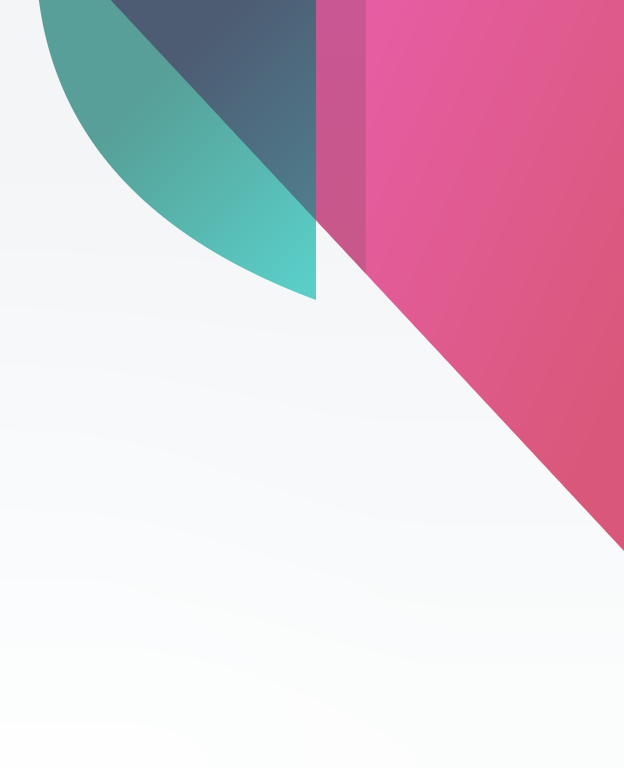
Give the GLSL for this background, as a WebGL 2 fragment shader.

```glsl
#version 300 es
precision highp float;
// Pale backdrop with a pink diagonal wedge crossing a teal leaf at the top.

#define LEAF_START vec2(0.0623, 0.0)      // leaf outline, as a quadratic curve
#define LEAF_BEND  vec2(0.1054, 0.2695)
#define LEAF_TIP   vec2(0.5064, 0.3906)
#define STRIP_END  0.5863                 // right side of the shaded strip
#define WEDGE_TOP  0.1773                 // wedge edge on the top side
#define WEDGE_SIDE 0.7174                 // wedge edge on the right side

uniform vec2 u_resolution;
out vec4 fragColor;

// Antialiased coverage of the region where d > 0
float cover(float d) {
    return clamp(0.5 + d / length(vec2(dFdx(d), dFdy(d))), 0.0, 1.0);
}

// Horizontal position of the leaf outline at depth y below the top
float leafEdge(float y) {
    vec2 linear = 2.0 * (LEAF_BEND - LEAF_START);
    vec2 square = LEAF_START - 2.0 * LEAF_BEND + LEAF_TIP;
    float root = sqrt(max(linear.y * linear.y + 4.0 * square.y * y, 0.0));
    float s = (root - linear.y) / (2.0 * square.y);
    return LEAF_START.x + s * (linear.x + s * square.x);
}

vec3 backdrop(vec2 p) {
    vec3 color = mix(vec3(0.954, 0.959, 0.967), vec3(0.972, 0.977, 0.984),
                     smoothstep(0.05, 0.7, p.y));
    color = mix(color, vec3(0.986, 0.990, 0.988), smoothstep(0.6, 1.0, p.y));
    float glow = 1.0 - smoothstep(0.2, 0.75, length(p - vec2(0.0, 0.95)));
    return color + 0.005 * glow;
}

void main() {
    // Canvas coordinates, with y measured down from the top
    vec2 p = gl_FragCoord.xy / u_resolution;
    p.y = 1.0 - p.y;

    // Gradients of the leaf and the wedge
    float leafRamp = clamp(dot(p, vec2(1.84, 2.26)) - 0.706, 0.0, 1.0);
    float pinkRamp = clamp(dot(p, vec2(1.456, 0.804)) - 0.86, 0.0, 1.0);
    vec3 teal  = mix(vec3(0.340, 0.625, 0.595), vec3(0.350, 0.805, 0.775), leafRamp);
    vec3 slate = mix(vec3(0.302, 0.360, 0.450), vec3(0.310, 0.515, 0.565), leafRamp);
    vec3 pink  = mix(vec3(0.905, 0.365, 0.645), vec3(0.850, 0.345, 0.475), pinkRamp);
    vec3 plum  = mix(vec3(0.785, 0.340, 0.580), vec3(0.785, 0.345, 0.535), p.y / 0.35);

    // Leaf, cut straight on its right side
    float pastFold = cover(p.x - LEAF_TIP.x);
    float leaf = cover(p.x - leafEdge(p.y)) * (1.0 - pastFold);
    vec3 color = mix(backdrop(p), teal, leaf);

    // Wedge: slate over the leaf, then the plum strip, then pink
    vec3 wedgeColor = mix(plum, pink, cover(p.x - STRIP_END));
    wedgeColor = mix(slate, wedgeColor, pastFold);
    float wedge = cover(p.x - mix(WEDGE_TOP, 1.0, p.y / WEDGE_SIDE));
    color = mix(color, wedgeColor, wedge);

    fragColor = vec4(color, 1.0);
}
```
